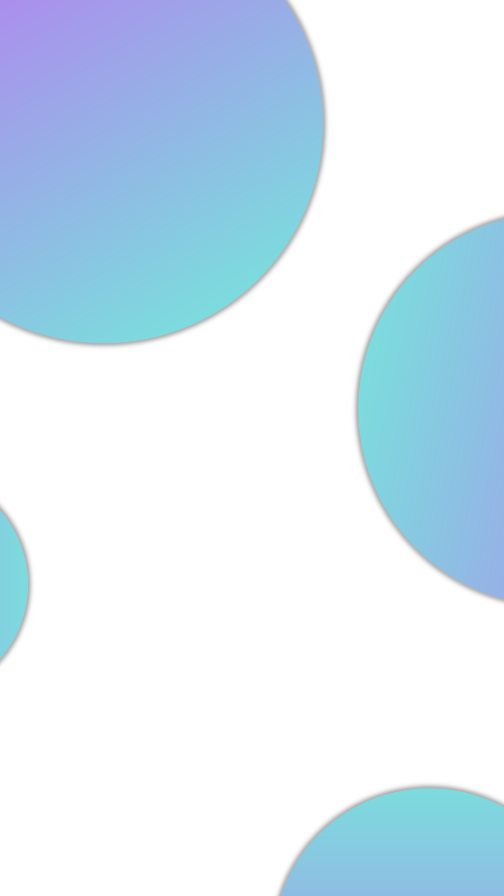
Write a Shadertoy shader that draws this background.

```glsl
#define TEAL vec3(0.485, 0.862, 0.868)
#define VIOLET vec3(0.70, 0.51, 0.94)
#define PAPER vec3(1.0)
#define SHADOW_STRENGTH 0.30
#define SHADOW_WIDTH 0.0075

// Discs: centre, radius, and the angle toward the teal side
const vec4 DISCS[4] = vec4[4](
    vec4( 0.206,  1.532, 0.435, -1.047),
    vec4( 1.101,  0.966, 0.390,  2.925),
    vec4(-0.169,  0.618, 0.2245, 0.0),
    vec4( 0.852, -0.096, 0.3095, 1.571));

// Linear gradient spanning the disc diameter
vec3 discColor(vec2 offset, float radius, float angle) {
    vec2 tealDir = vec2(cos(angle), sin(angle));
    float t = 0.5 - 0.5 * dot(offset, tealDir) / radius;
    return mix(TEAL, VIOLET, clamp(t, 0.0, 1.0));
}

vec3 drawDisc(vec3 color, vec2 p, vec4 disc, float pixel) {
    vec2 offset = p - disc.xy;
    float dist = length(offset) - disc.z;

    // Soft grey rim outside the edge
    float falloff = max(dist, 0.0) / SHADOW_WIDTH;
    color *= 1.0 - SHADOW_STRENGTH * exp(-falloff * falloff);

    // Antialiased fill
    float cover = 1.0 - smoothstep(-0.5 * pixel, 0.5 * pixel, dist);
    return mix(color, discColor(offset, disc.z, disc.w), cover);
}

void mainImage(out vec4 fragColor, in vec2 fragCoord) {
    // Canvas width is one unit
    float pixel = 1.0 / iResolution.x;
    vec2 p = fragCoord * pixel;

    vec3 color = PAPER;
    for (int i = 0; i < 4; i++) {
        color = drawDisc(color, p, DISCS[i], pixel);
    }
    fragColor = vec4(color, 1.0);
}
```
